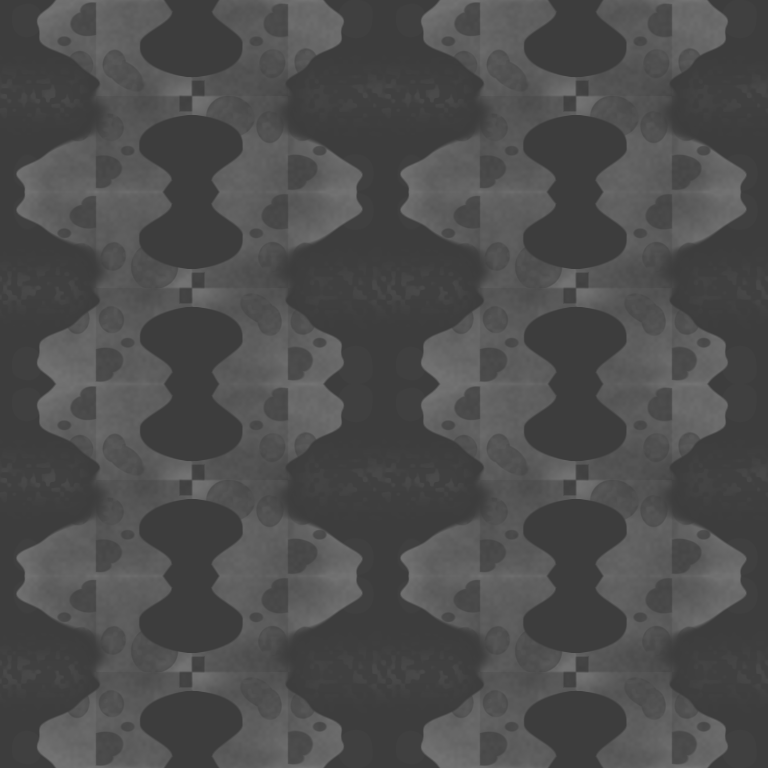
This pattern is drawn by a Shadertoy shader. Its source:

```glsl
// Smoky ink-blot bands: pale scalloped columns on charcoal, mirrored about
// horizontal creases and paired about dark oval columns. Each tile is 4 x 4 cells;
// outlines are smooth profiles, blots are ellipses turned half round each crease.

const float TILES = 2.0;        // repeats across and down
const float CELLS = 4.0;        // cells per tile
const float DARK = 0.246;
const float MID = 0.33;
const float PALE = 0.41;
const float WOBBLE = 0.10;      // irregularity of the outlines
const float GRAIN = 0.022;      // strength of the fine paper grain

float hash(vec2 p) {
    vec3 q = fract(vec3(p.xyx) * 0.1031);
    q += dot(q, q.yzx + 33.33);
    return fract((q.x + q.y) * q.z);
}

// Value noise that wraps once per tile; scale is a whole number of knots per cell.
float wrapNoise(vec2 p, float scale) {
    p *= scale;
    vec2 i = floor(p), f = fract(p);
    f *= f * (3.0 - 2.0 * f);
    float period = CELLS * scale;
    vec2 a = mod(i, period), b = mod(i + 1.0, period);
    return mix(mix(hash(a), hash(vec2(b.x, a.y)), f.x),
               mix(hash(vec2(a.x, b.y)), hash(b), f.x), f.y);
}

float cloud(vec2 p) {
    float sum = 0.0, weight = 0.5, scale = 2.0;
    for (int i = 0; i < 5; i++) {
        sum += weight * wrapNoise(p, scale);
        weight *= 0.5;
        scale *= 2.0;
    }
    return sum / 0.97;
}

// Signed distance to an ellipse, approximate.
float ellipse(vec2 p, vec2 centre, vec2 radii) {
    return (length((p - centre) / radii) - 1.0) * min(radii.x, radii.y);
}

float fill(float dist, float px) { return 1.0 - smoothstep(-px, px, dist); }

// Outer edge of a pale band at height v; d is the distance to the nearest crease.
float outerEdge(float v, float d) {
    float edge = 0.40 + 0.64 * smoothstep(0.3, 0.9, v) - 0.84 * smoothstep(1.25, 1.85, v);
    float pinch = pow(max(1.0 - d / 0.26, 0.0), 1.5);
    return edge + mix(0.2, 0.09, v * 0.5) * pinch + 0.025 * sin(d * 24.0);
}

// Half width of the dark column of ovals between two bands.
float ovalWidth(float d) {
    float width = 0.21 + 0.33 * smoothstep(0.12, 0.45, d) + 0.08 * max(1.0 - d / 0.12, 0.0);
    float rise = max(d - 0.5, 0.0) / 0.31;
    return (width + 0.1) * sqrt(max(1.0 - rise * rise, 0.0)) - 0.1;
}

void mainImage(out vec4 fragColor, in vec2 fragCoord) {
    vec2 p = fragCoord / iResolution.xy * TILES * CELLS;
    p.y = TILES * CELLS - p.y;
    float px = TILES * CELLS / iResolution.y;

    // Folded coordinates
    float u = abs(mod(p.x + 2.0, 4.0) - 2.0);
    float v = abs(mod(p.y + 2.0, 4.0) - 2.0);
    float d = min(v, 2.0 - v);
    vec2 c = vec2(mod(p.x, 2.0), mod(p.y + 1.0, 2.0)) - 1.0;
    vec2 r = c.y < 0.0 ? c : -c;
    float n = cloud(vec2(p.x, v));
    float grain = wrapNoise(p, 24.0);
    float stipple = smoothstep(0.45, 0.8, wrapNoise(p, 20.0));

    // Outline of the pale bands
    float wobble = (wrapNoise(vec2(p.x, v), 4.0) - 0.5) * WOBBLE;
    float inward = u - outerEdge(v, d) + wobble;
    float body = min(inward, 2.0 - u - ovalWidth(d) + wobble * 0.3);
    float haze = 0.12 * smoothstep(0.85, 1.15, v) * (1.0 - smoothstep(1.3, 1.6, v));
    float blur = clamp(fwidth(body), px * 0.7, px * 4.0) + haze * step(u, 1.4);
    float mask = smoothstep(-blur, blur, body);

    // Cloudy wash, brightest at the outer edges, stepped at the band seams
    float glow = exp(-max(inward, 0.0) * 1.7) * (1.0 - smoothstep(0.2, 0.9, d));
    float amount = 0.22 + 1.0 * glow + 1.7 * (n - 0.5) - 0.4 * smoothstep(0.5, 1.0, d);
    amount -= 0.4 * smoothstep(-px, px, r.x) * exp(-max(r.x, 0.0) * 2.5) * smoothstep(0.0, 0.15, d);
    amount += 0.7 * exp(-d * 35.0) * wrapNoise(vec2(p.x, 0.0), 6.0);

    // Quartered glint where neighbouring bands meet
    vec2 q = vec2(mod(p.x, 4.0) - 2.0, mod(p.y, 2.0) - 1.0);
    vec2 side = clamp(q / px, -1.0, 1.0);
    float lit = 0.5 + 0.5 * side.x * side.y;
    vec2 spread = q / vec2(0.35, 0.2);
    amount += 1.3 * lit * exp(-dot(spread, spread));
    float light = mix(MID, PALE, clamp(amount, -0.5, 1.4));
    float notch = (1.0 - lit) * fill(max(abs(q.x) - 0.13, abs(q.y) - 0.16), px);
    light = mix(light, DARK, 0.85 * notch);

    // Stippled discs, with beans in every other row
    float disc = min(ellipse(r, vec2(-0.19, -0.67), vec2(0.13, 0.16)),
                     ellipse(r, vec2(0.16, -0.67), vec2(0.14, 0.15)));
    vec2 tilted = mat2(0.8, -0.6, 0.6, 0.8) * (r - vec2(-0.30, -0.78));
    float large = v > 1.0 ? ellipse(r, vec2(-0.61, -0.78), vec2(0.25, 0.23))
                          : ellipse(tilted, vec2(0.0), vec2(0.22, 0.13));
    disc = min(disc, large) + wobble * 0.4;
    float rim = exp(-abs(disc) * 50.0);
    light = mix(light, DARK + 0.03 + 0.03 * stipple, fill(disc, px) * (0.5 + 0.25 * rim));

    // Solid blots cut by the seam, and a small bead beside them
    float blot = min(ellipse(r, vec2(0.08, -0.25), vec2(0.2, 0.14)),
                     ellipse(r, vec2(0.03, -0.12), vec2(0.14, 0.10)));
    blot = max(blot + wobble * 0.5, -r.x);
    blot = min(blot, ellipse(r, vec2(0.33, -0.43), vec2(0.07, 0.05)));
    light = mix(light, DARK + 0.025, 0.8 * fill(blot, px));
    light += (grain - 0.5) * GRAIN;

    // Charcoal ground with faint halos and speckled dust
    float halo = fill(ellipse(vec2(u, d), vec2(0.29, 0.2), vec2(0.17, 0.2)) + wobble, px);
    float dust = exp(-pow((v - 1.0) / 0.22, 2.0)) * (1.0 - smoothstep(0.65, 1.0, u));
    float ground = DARK - 0.006 + 0.012 * halo + dust * (0.012 + 0.05 * stipple * n);

    fragColor = vec4(vec3(mix(ground, light, mask)), 1.0);
}
```
